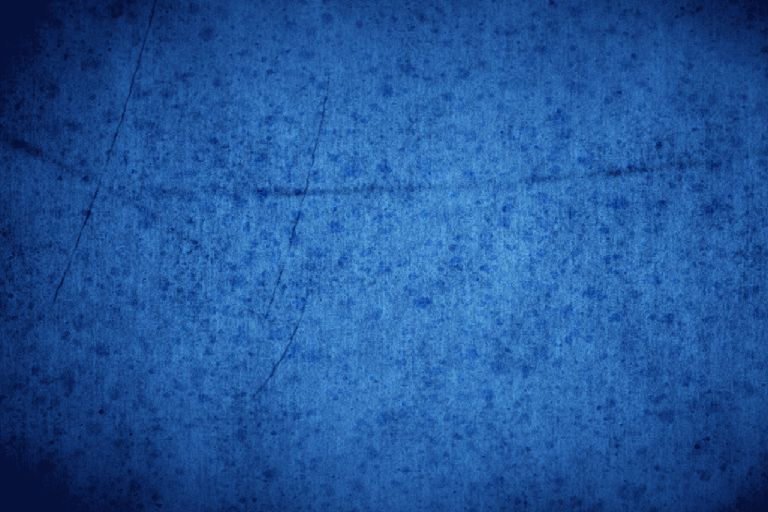
This texture is drawn by a Shadertoy shader. Its source:

```glsl
// Worn blue metal sheet: brushed fibres, mottled spots, scratches and a dark vignette.

float hash(vec2 p) {
    vec3 q = fract(p.xyx * vec3(0.1031, 0.1030, 0.0973));
    q += dot(q, q.yzx + 33.33);
    return fract((q.x + q.y) * q.z);
}

float noise(vec2 p) {
    vec2 i = floor(p), f = fract(p);
    f = f * f * (3.0 - 2.0 * f);
    float low = mix(hash(i), hash(i + vec2(1, 0)), f.x);
    float high = mix(hash(i + vec2(0, 1)), hash(i + vec2(1, 1)), f.x);
    return mix(low, high, f.y);
}

float fbm(vec2 p) {
    float sum = 0.0, gain = 0.5;
    for (int i = 0; i < 4; i++) {
        sum += gain * noise(p);
        p = p * 2.03 + 17.1;
        gain *= 0.5;
    }
    return sum;
}

// Round stains, at most one per grid cell; softness is a share of the radius.
float stains(vec2 p, float cells, float density, float softness, float seed) {
    vec2 q = p * vec2(cells, cells * 1.2);
    vec2 home = floor(q);
    float ragged = 0.22 * (noise(q * 5.0 + seed) - 0.5);
    float cover = 0.0;
    for (int y = -1; y <= 1; y++)
    for (int x = -1; x <= 1; x++) {
        vec2 id = home + vec2(x, y);
        vec2 key = id + seed;
        vec2 centre = id + vec2(hash(key + 3.7), hash(key + 91.3));
        float radius = mix(0.22, 0.55, pow(hash(key + 57.9), 1.6));
        float strength = step(hash(key + 23.1), density) * mix(0.4, 1.0, hash(key + 71.7));
        float dist = length(q - centre) + ragged;
        float disc = 1.0 - smoothstep(radius * (1.0 - softness), radius, dist);
        cover = max(cover, strength * disc);
    }
    return cover;
}

// Bowed stroke from a to b; bow is the sideways offset at its middle.
float stroke(vec2 p, vec2 a, vec2 b, float bow, float width) {
    vec2 along = b - a;
    float len = length(along);
    vec2 dir = along / len;
    float t = dot(p - a, dir) / len;
    float side = dot(p - a, vec2(-dir.y, dir.x)) - bow * 4.0 * t * (1.0 - t);
    float ends = smoothstep(-0.01, 0.03, t) * (1.0 - smoothstep(0.96, 1.01, t));
    return ends * exp(-side * side / (width * width));
}

// Tone 0 is deep navy, tone 5 is pale sky blue.
vec3 blueRamp(float tone) {
    return vec3(0.04, 0.14, 0.35)
         + tone * vec3(0.026, 0.081, 0.125)
         + tone * tone * vec3(0.004, 0.0, -0.007);
}

void mainImage(out vec4 fragColor, in vec2 fragCoord) {
    vec2 p = fragCoord / iResolution.y;
    p.x += 0.5 * (1.5 - iResolution.x / iResolution.y);

    // Light pool and focus band
    vec2 fromLight = p - vec2(0.83, 0.51);
    float tone = 4.85 - dot(fromLight * fromLight, vec2(6.0, 11.5));
    float focus = exp(-pow(abs(p.y - 0.48) / 0.42, 2.0));
    float light = clamp(tone / 4.0, 0.0, 1.0);

    // Brushed fibres, grain and pits
    float fibre = noise(p * vec2(200.0, 16.0)) + noise(p * vec2(320.0, 60.0)) - 1.0;
    float grain = hash(floor(p * 342.0)) + noise(p * vec2(300.0, 210.0)) - 1.0;
    float clumps = smoothstep(0.36, 0.6, fbm(p * 11.0 + 5.0));
    float pits = smoothstep(0.55, 0.85, noise(p * 150.0 + 8.0)) * clumps;
    float detail = mix(0.45, 1.0, focus) * mix(0.5, 1.0, light);
    tone += detail * (0.85 * fibre + 1.25 * grain - 1.1 * pits);
    tone += 1.7 * (fbm(p * vec2(8.0, 6.0)) - 0.47);
    tone += 1.7 * detail * (fbm(p * vec2(45.0, 38.0) + 30.0) - 0.47);

    // Stains, softer away from the focus band
    float softness = mix(0.95, 0.6, focus);
    float large = stains(p, 22.0, 0.50, softness, 11.0);
    float medium = stains(p, 36.0, 0.45, softness, 137.0);
    float small = stains(p, 64.0, 0.35, softness, 211.0);
    float spots = max(max(large, 0.9 * medium), 0.8 * small) * mix(0.5, 1.0, light);
    spots *= 0.6 + 0.8 * noise(p * 110.0);
    tone -= 1.5 * spots;

    // Broad dark smears
    float wear = 0.25 + 0.9 * noise(p * vec2(16.0, 45.0));
    float smears = stroke(p, vec2(0.30, 0.625), vec2(1.53, 0.705), -0.026, 0.008);
    smears += 0.7 * stroke(p, vec2(-0.03, 0.75), vec2(0.21, 0.635), 0.0, 0.011);
    smears += 0.4 * stroke(p, vec2(0.20, 0.64), vec2(0.48, 0.44), 0.01, 0.008);
    tone -= 1.7 * smears * wear;

    // Thin scratches with a broken edge
    vec2 jitter = vec2(0.004 * (noise(p.yy * 60.0) - 0.5), 0.0);
    vec2 q = p + jitter;
    float scratches = stroke(q, vec2(0.307, 1.01), vec2(0.10, 0.40), 0.012, 0.0022);
    scratches += stroke(q, vec2(0.645, 0.86), vec2(0.513, 0.365), 0.013, 0.0022);
    scratches += stroke(q, vec2(0.602, 0.43), vec2(0.484, 0.212), 0.016, 0.0024);
    tone -= 2.4 * scratches * (0.25 + 0.9 * noise(p * 45.0));

    // Rare chips: dark core with a vivid rim
    float chips = stains(p, 60.0, 0.03, 0.6, 301.0);
    float rim = stains(p + vec2(0.003, -0.003), 60.0, 0.03, 0.6, 301.0) * (1.0 - chips);
    tone -= 1.6 * chips;

    vec3 color = blueRamp(clamp(tone, -0.9, 6.2));
    color += spots * light * vec3(-0.025, 0.0, 0.055);
    color += rim * light * vec3(-0.02, 0.06, 0.16);
    fragColor = vec4(clamp(color, 0.0, 1.0), 1.0);
}
```
